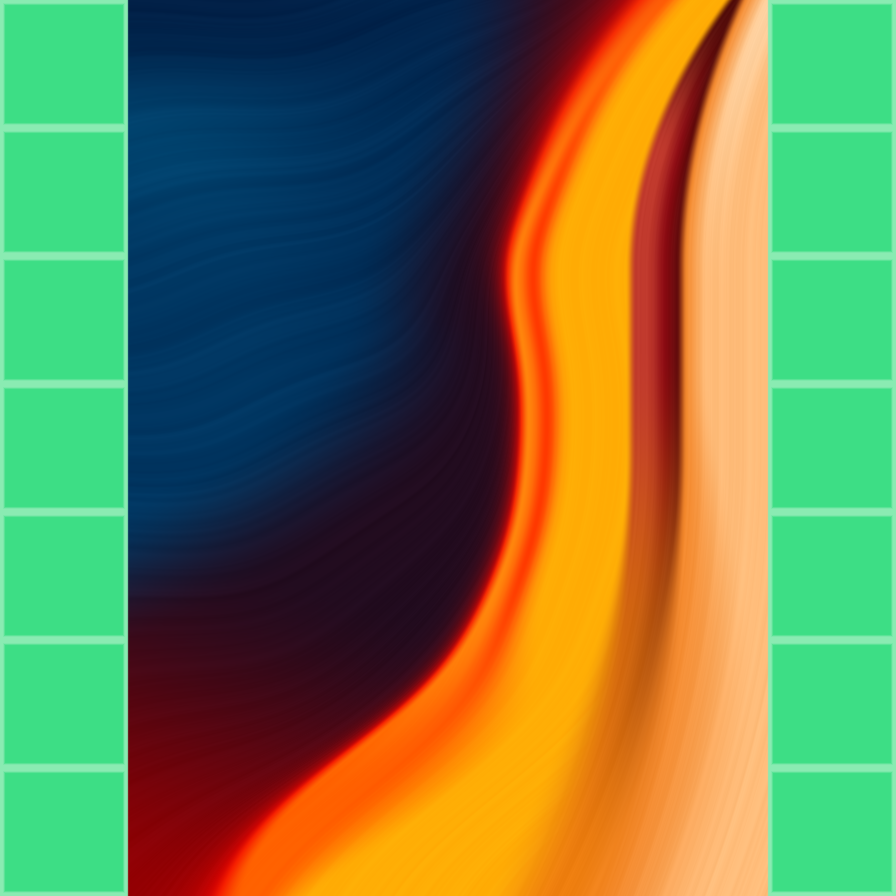
This background is drawn by a Shadertoy shader. Its source:

```glsl
// Flowing ribbons of blue, fire orange and peach on a panel between green tiled margins.

float hash(float n) { return fract(sin(n * 127.1) * 43758.5453); }

float noise(float x) {
    float i = floor(x), f = fract(x);
    return mix(hash(i), hash(i + 1.0), f * f * (3.0 - 2.0 * f));
}

// Fine strands, centred on zero
float strands(float x) {
    return 0.5 * noise(x) + 0.3 * noise(x * 2.3 + 17.0) + 0.2 * noise(x * 4.9 + 41.0) - 0.5;
}

float bell(float x, float width) { return exp(-x * x / (width * width)); }

// Left edge of the burning ribbon at height y
float flameEdge(float y) {
    float top = max(y - 0.7, 0.0);
    return 0.215 + 0.37 / (1.0 + exp((0.17 - y) / 0.07)) + 1.45 * top * top
         - 0.018 * bell(y - 0.69, 0.09) - 0.012 * bell(y - 0.32, 0.1);
}

// Gently bowed edge: straight in the middle, leaning at both ends
float bowedEdge(float y, float base, float lowLean, float highLean) {
    float low = max(0.5 - y, 0.0), high = max(y - 0.7, 0.0);
    return base - lowLean * low * low + highLean * high * high;
}

// Blue sea sinking into dark purple, then maroon
vec3 deepColor(vec2 p, float edge, float glowWidth) {
    float gap = max(edge - p.x, 0.0);
    float flow = p.y - 0.03 / (gap + 0.05) + 0.012 * sin(p.x * 17.0 + p.y * 9.0);
    float line = strands(flow * 75.0);

    vec3 blue = mix(vec3(0.0, 0.21, 0.38), vec3(0.0, 0.11, 0.26), smoothstep(0.84, 1.0, p.y));
    blue = mix(blue, vec3(0.0, 0.15, 0.31), 0.7 * smoothstep(0.25, 0.5, p.x));
    blue += vec3(0.0, 0.05, 0.05) * bell(p.x - 0.16, 0.14) * bell(p.y - 0.84, 0.09);
    blue += vec3(0.02, 0.05, 0.06) * line;

    vec3 dark = mix(vec3(0.13, 0.045, 0.12), vec3(0.57, 0.0, 0.01),
                    smoothstep(0.42, 0.0, p.y + 0.3 * (p.x - 0.143)));
    dark += vec3(0.03, 0.02, 0.035) * line;

    float sink = max(0.64 - p.y, 0.0);
    float shore = 0.46 - 4.0 * sink * sink + 0.11 * smoothstep(0.65, 1.0, p.y);
    float width = 0.075 + 0.4 * sink;
    vec3 col = mix(blue, dark, smoothstep(-width, width, p.x - shore));
    return mix(col, vec3(0.95, 0.02, 0.0), exp(-gap / glowWidth));
}

// Orange rim, red crease and yellow body
vec3 flameColor(vec2 p, float edge) {
    float spread = bell(p.y - 0.13, 0.13);
    float crease = p.x - edge - 0.028 - 0.05 * spread;
    vec3 rim = mix(vec3(1.0, 0.54, 0.05), vec3(1.0, 0.38, 0.0), smoothstep(0.35, 0.1, p.y));
    vec3 col = mix(rim, vec3(1.0, 0.68, 0.02), smoothstep(0.0, 0.03 + 0.08 * spread, crease));
    float heat = 0.9 * smoothstep(0.05, 0.4, p.y) * (1.0 - 0.6 * smoothstep(0.7, 1.0, p.y));
    col = mix(col, vec3(1.0, 0.2, 0.0), heat * bell(crease, 0.012 + 0.015 * spread));
    return col + vec3(0.0, 0.04, 0.02) * strands(crease * 130.0);
}

// Crimson fold above, amber fold below; q runs across it
vec3 foldColor(float q, float y) {
    vec3 crimson = mix(vec3(0.76, 0.23, 0.18), vec3(0.56, 0.05, 0.08), smoothstep(0.3, 0.7, q));
    crimson = mix(crimson, vec3(0.36, 0.04, 0.04), smoothstep(0.6, 1.0, q));
    crimson = mix(crimson, vec3(0.32, 0.05, 0.04), smoothstep(0.82, 1.0, y));
    vec3 amber = mix(vec3(0.83, 0.41, 0.06), vec3(0.69, 0.32, 0.06), smoothstep(0.2, 0.9, q));
    amber = mix(vec3(0.94, 0.5, 0.06), amber, smoothstep(0.0, 0.32, y));
    return mix(amber, crimson, smoothstep(0.26, 0.62, y));
}

vec3 panelColor(vec2 p) {
    float flame = flameEdge(p.y);
    float fold = bowedEdge(p.y, 0.704, 0.5, 1.22);
    float silk = bowedEdge(p.y, 0.761, 0.38, 0.74);
    float high = max(p.y - 0.6, 0.0);
    float glow = 0.01 + 0.22 * high * high + 0.018 * exp(-p.y / 0.1);
    float low = smoothstep(0.45, 0.0, p.y);

    vec3 col = deepColor(p, flame, glow);
    col = mix(col, flameColor(p, flame), smoothstep(-0.5 * glow, 0.9 * glow, p.x - flame));

    float soft = 0.006 + 0.035 * low;
    vec3 foldCol = foldColor((p.x - fold) / (silk - fold), p.y);
    foldCol += 0.05 * strands((p.x - fold) * 150.0);
    col = mix(col, foldCol, smoothstep(-soft, soft, p.x - fold));

    // Peach silk
    float across = p.x - silk;
    vec3 peach = mix(vec3(0.96, 0.54, 0.18), vec3(1.0, 0.74, 0.48),
                     smoothstep(0.0, 0.03 + 0.1 * smoothstep(0.6, 0.1, p.y), across));
    peach += vec3(0.0, 0.09, 0.16) * bell(across - 0.035, 0.02) * smoothstep(0.65, 1.0, p.y);
    peach += vec3(0.04, 0.06, 0.08) * strands(across * 160.0);
    return mix(col, peach, smoothstep(-soft, soft, across));
}

void mainImage(out vec4 fragColor, in vec2 fragCoord) {
    vec2 p = fragCoord / iResolution.xy;

    // Green tiles with pale seams, seven to a side
    vec2 seam = abs(fract(p * 7.0 + 0.5) - 0.5) / 7.0;
    vec3 tiles = mix(vec3(0.54, 0.92, 0.7), vec3(0.24, 0.87, 0.52),
                     smoothstep(0.003, 0.0065, min(seam.x, seam.y)));

    float inside = 2.5 / 7.0 - abs(p.x - 0.5);
    fragColor = vec4(mix(tiles, panelColor(p), smoothstep(-0.001, 0.001, inside)), 1.0);
}
```
